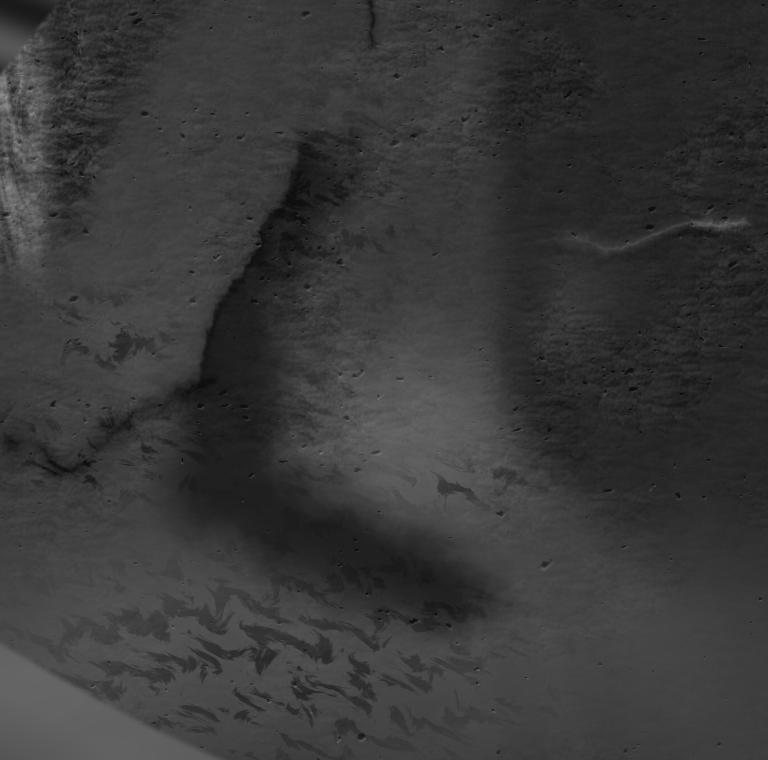
Reproduce this texture procedurally as a WebGL 1 fragment shader.

```glsl
precision highp float;
// Dark grey pitted rock: a shadowed valley, a lit left ridge, cracks and smears.
uniform vec2 u_resolution;
#define BASE_TONE 0.228
#define PLAIN_TONE 0.150
#define VALLEY_TONE 0.125
#define BAND_TONE 0.165
#define CORNER_TONE 0.375
#define RIDGE_LIGHT 0.30
#define GRAIN 0.062
#define PIT_DEPTH 0.12
#define SMEAR_DEPTH 0.13
#define CRACK_DEPTH 0.14

vec2 hash2(vec2 p) {
  return fract(sin(vec2(dot(p, vec2(127.1, 311.7)), dot(p, vec2(269.5, 183.3)))) * 43758.5);
}
// Offset from the nearest cell centre (xy) and its random id (z).
vec3 cells(vec2 q) {
  vec3 nearest = vec3(9.0);
  for (int j = -1; j <= 1; j++) {
    for (int i = -1; i <= 1; i++) {
      vec2 cell = floor(q) + vec2(float(i), float(j));
      vec2 away = q - cell - hash2(cell);
      if (dot(away, away) < dot(nearest.xy, nearest.xy)) nearest = vec3(away, hash2(cell + 17.0).x);
    }
  }
  return nearest;
}
// Layered, warped sines, roughly -1 to 1.
float waves(vec2 p) {
  float sum = 0.0, amp = 0.5;
  for (int i = 0; i < 5; i++) {
    p = mat2(0.8, 0.6, -0.6, 0.8) * p * 1.75 + 1.7;
    p += 0.7 * sin(p.yx * 0.8 + 2.0);
    sum += amp * sin(p.x + 1.3 * sin(p.y));
    amp *= 0.65;
  }
  return sum;
}
// Cellular bumps lit from the upper left.
float relief(vec2 q) {
  return length(cells(q + vec2(-0.2, 0.25)).xy) - length(cells(q).xy);
}
// Scattered dark pits with a light lower rim.
float pits(vec2 q, float chance) {
  vec3 c = cells(q);
  float r = mix(0.08, 0.25, fract(c.z * 7.3)) * step(1.0 - chance, c.z) + 0.001;
  vec2 o = c.xy * vec2(0.8, 1.3);
  float hole = 1.0 - smoothstep(r * 0.3, r, length(o));
  float rim = 1.0 - smoothstep(r * 0.3, r, length(o + vec2(-0.05, 0.13)));
  return 0.7 * rim * (1.0 - hole) - hole;
}
float blob(vec2 p, vec2 centre, vec2 size) {
  vec2 d = (p - centre) / size;
  return exp(-dot(d, d));
}
float segment(vec2 p, vec2 a, vec2 b) {
  vec2 d = b - a;
  return length(p - a - d * clamp(dot(p - a, d) / dot(d, d), 0.0, 1.0));
}

void main() {
  vec2 uv = gl_FragCoord.xy / u_resolution;
  vec2 slant = mat2(0.90, 0.42, -0.42, 0.90) * uv;
  float broad = waves(uv * 4.0), fine = waves(uv * 26.0 + 5.0);
  float clump = smoothstep(-0.3, 0.6, waves(uv * 8.0 + 3.0));
  vec2 p = uv + 0.012 * vec2(broad, waves(uv * 9.0 + 9.0)) + 0.007 * vec2(fine, waves(uv * 30.0));

  // Broad light and shade
  float tone = BASE_TONE + 0.015 * broad;
  tone += 0.13 * blob(p, vec2(0.55, 0.43), vec2(0.16, 0.13));
  tone += 0.05 * blob(p, vec2(0.17, 0.55), vec2(0.13, 0.18));
  tone += 0.075 * blob(p, vec2(0.20, 0.15), vec2(0.35, 0.16));
  tone += 0.055 * blob(p, vec2(0.72, 0.17), vec2(0.22, 0.16));
  // Dark plain at the right, softer towards its foot
  float foot = max(0.55 - p.y, 0.0);
  float plain = p.x - 0.64 - 1.9 * foot * foot;
  plain = smoothstep(-0.03 - 0.12 * foot, 0.04 + 0.2 * foot, plain) * smoothstep(0.12, 0.42, p.y);
  tone = mix(tone, PLAIN_TONE + 0.06 * blob(p, vec2(0.74, 0.60), vec2(0.06, 0.08)), plain);
  // Central valley with a sharp upper left wall
  float reach = segment(p, vec2(0.40, 0.77), vec2(0.32, 0.60)) - 0.01;
  reach = min(reach, segment(p, vec2(0.31, 0.58), vec2(0.30, 0.40)) - 0.03);
  reach = min(reach, segment(p, vec2(0.29, 0.36), vec2(0.59, 0.215)) - 0.05 + 0.07 * p.x);
  float wall = p.x - 0.265 - 0.13 * smoothstep(0.50, 0.82, p.y);
  float upper = smoothstep(0.47, 0.53, p.y);
  float valley = 1.0 - smoothstep(-0.01, 0.085, reach);
  valley *= mix(1.0, smoothstep(-0.004, 0.006, wall), upper);
  tone = mix(tone, VALLEY_TONE, valley);
  // Cracks along the wall and across the left
  float wallCrack = exp(-abs(wall) / 0.007) * upper * (1.0 - smoothstep(0.76, 0.82, p.y));
  float sideCrack = min(segment(p, vec2(0.0, 0.425), vec2(0.08, 0.39)), segment(p, vec2(0.08, 0.39), vec2(0.17, 0.46)));
  sideCrack = min(sideCrack, segment(p, vec2(0.17, 0.46), vec2(0.28, 0.49)));
  float topCrack = segment(p, vec2(0.475, 1.0), vec2(0.485, 0.94));
  tone -= CRACK_DEPTH * (0.7 * wallCrack + (0.4 + 0.6 * clump) * exp(-sideCrack / 0.012) + exp(-topCrack / 0.005));
  // Slanting dark smears
  float smear = smoothstep(0.1, 0.7, waves(slant * vec2(38.0, 68.0)) + 0.3 * broad);
  float area = blob(p, vec2(0.36, 0.12), vec2(0.26, 0.11)) + blob(p, vec2(0.15, 0.56), vec2(0.07, 0.05));
  area += blob(p, vec2(0.61, 0.365), vec2(0.08, 0.035)) + blob(p, vec2(0.12, 0.40), vec2(0.12, 0.05));
  area += 0.5 * blob(p, vec2(0.44, 0.74), vec2(0.10, 0.16)) + 0.4 * blob(p, vec2(0.42, 0.44), vec2(0.05, 0.1));
  tone -= SMEAR_DEPTH * smear * min(area, 1.0);
  // Pale winding vein on the plain
  float vein = p.y - 0.682 - 0.024 * smoothstep(0.82, 0.89, p.x) - 0.006 * sin(p.x * 45.0);
  float span = smoothstep(0.63, 0.82, p.x) * (1.0 - smoothstep(0.96, 0.985, p.x)) * (0.6 + 0.5 * clump);
  tone += span * (0.20 * exp(-abs(vein) / 0.006) - 0.06 * exp(-abs(vein + 0.016) / 0.008));
  // Rough band and streaked bright ridge, with the backdrop beyond
  float high = smoothstep(0.60, 0.72, p.y);
  float band = high * (1.0 - smoothstep(-0.04, 0.04, p.x - 0.05 - 0.5 * (p.y - 0.62)));
  tone = mix(tone, BAND_TONE, 0.8 * band) + 0.09 * band * clump * exp(-abs(fine - 0.3) / 0.08);
  float streak = waves(vec2(uv.x * 45.0 + uv.y * 6.0, uv.y * 13.0));
  tone += RIDGE_LIGHT * high * (1.0 - smoothstep(0.015, 0.085, p.x)) * (0.7 + 0.5 * streak);
  // Surface grain and pits, calmer low down and in the valley
  float rough = (0.35 + 0.65 * smoothstep(0.2, 0.55, uv.y)) * (0.45 + 0.8 * clump) + 0.9 * band;
  rough *= 1.0 - 0.6 * valley;
  float grain = 0.8 * relief(slant * vec2(32.0, 50.0) + 0.5 * fine) + relief(slant * vec2(75.0, 110.0) + fine);
  tone += GRAIN * rough * (grain + 0.6 * relief(uv * 170.0) + 0.3 * fine);
  float chance = 0.05 + 0.22 * clump * smoothstep(0.3, 0.7, uv.y);
  tone += PIT_DEPTH * (pits(uv * 42.0 + 0.3 * fine, chance) + 0.7 * pits(uv * 75.0 + 0.3 * fine, chance));
  float beyond = smoothstep(-0.004, 0.008, uv.y - 0.90 - 1.25 * uv.x);
  tone = mix(tone, 0.22 + 0.12 * sin(uv.y * 55.0 + uv.x * 20.0), beyond);
  // Smooth pale slope in the lower left corner
  float slope = 0.155 - 0.62 * uv.x + 0.3 * uv.x * uv.x - uv.y;
  tone = mix(tone, CORNER_TONE + 0.02 * broad - 0.5 * max(slope - 0.06, 0.0), smoothstep(-0.006, 0.008, slope));
  gl_FragColor = vec4(vec3(clamp(tone, 0.06, 0.75)), 1.0);
}
```
